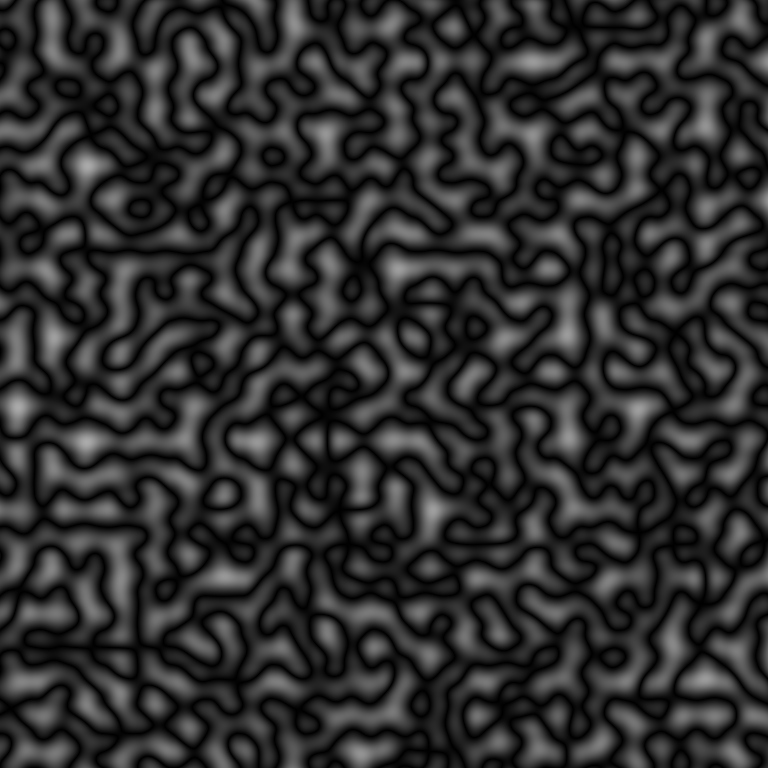
Give the GLSL for this texture, as a Shadertoy shader.

```glsl
// Folded gradient noise: soft grey blobs parted by thin, winding black seams.
// One octave of Perlin noise with unit gradients is drawn as its absolute
// value, so every zero crossing becomes a dark line.

const float CELLS_ACROSS = 22.3;
const float BRIGHTNESS = 1.0;
const float TAU = 6.2831853;

// Sine hash from a lattice point to 0..1
float hash(vec2 p) {
    return fract(sin(dot(p, vec2(127.1, 311.7))) * 43758.545);
}

// Unit gradient with a random direction
vec2 gradient(vec2 corner) {
    float angle = TAU * hash(corner);
    return vec2(cos(angle), sin(angle));
}

// Height of the sloping plane that belongs to one corner of the cell
float cornerSlope(vec2 cell, vec2 local, vec2 corner) {
    return dot(gradient(cell + corner), local - corner);
}

// Quintic fade
vec2 fade(vec2 t) {
    return t * t * t * (t * (t * 6.0 - 15.0) + 10.0);
}

// Gradient noise, about -0.7..0.7
float gradientNoise(vec2 p) {
    vec2 cell = floor(p);
    vec2 local = fract(p);
    vec2 blend = fade(local);
    float bottom = mix(cornerSlope(cell, local, vec2(0.0, 0.0)),
                       cornerSlope(cell, local, vec2(1.0, 0.0)), blend.x);
    float top = mix(cornerSlope(cell, local, vec2(0.0, 1.0)),
                    cornerSlope(cell, local, vec2(1.0, 1.0)), blend.x);
    return mix(bottom, top, blend.y);
}

// Fold the noise at zero to form the seams
float foldedNoise(vec2 p, float gain) {
    return gain * abs(gradientNoise(p));
}

void mainImage(out vec4 fragColor, in vec2 fragCoord) {
    vec2 uv = fragCoord / iResolution.y;
    float grey = foldedNoise(uv * CELLS_ACROSS, BRIGHTNESS);
    fragColor = vec4(vec3(grey), 1.0);
}
```
